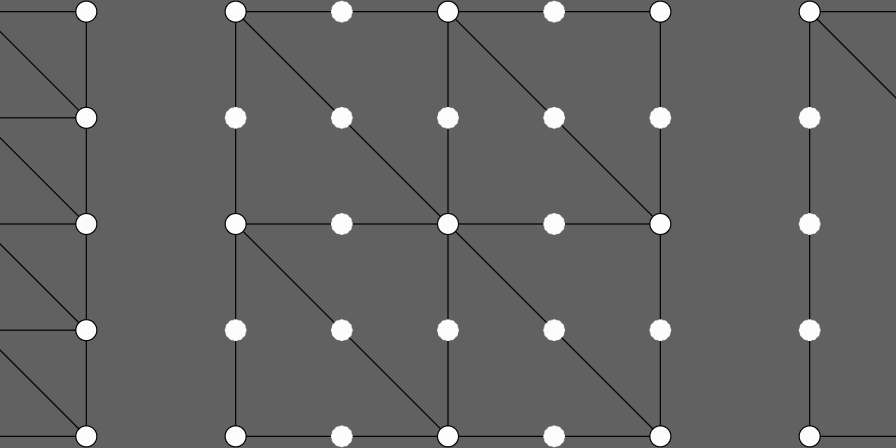
Reproduce this pattern procedurally as a Shadertoy shader.

```glsl
const float SIDE = 0.948;    // side of a mesh panel, in canvas heights
const float PITCH = 1.2813;  // spacing between panels
const float STROKE = 0.0027; // line width

// Antialiased coverage of everything closer than the radius
float disc(float dist, float radius, float px) {
    return clamp((radius - dist) / px + 0.5, 0.0, 1.0);
}

// Coverage of a thin line, correct even below one pixel
float stroke(float dist, float px) {
    return disc(dist, 0.5 * STROKE, px) - disc(dist, -0.5 * STROKE, px);
}

void mainImage(out vec4 fragColor, in vec2 fragCoord) {
    float px = 1.0 / iResolution.y;
    vec2 p = (fragCoord - 0.5 * iResolution.xy) * px;

    // Panels run from fine to coarse: 4, 2 and 1 cells per side
    float panel = clamp(round(p.x / PITCH), -1.0, 1.0);
    float cells = exp2(1.0 - panel);
    p.x -= panel * PITCH;
    vec2 uv = p / SIDE + 0.5;

    // Square grid with a falling diagonal in each cell
    vec2 g = uv * cells;
    float cellSize = SIDE / cells;
    vec2 gridDist = abs(g - round(g)) * cellSize;
    float diagonal = g.x + g.y;
    float diagDist = abs(diagonal - round(diagonal)) * cellSize * sqrt(0.5);
    float mesh = max(stroke(gridDist.x, px), stroke(gridDist.y, px));
    mesh = max(mesh, stroke(diagDist, px));
    mesh *= disc(max(abs(p.x), abs(p.y)), 0.5 * SIDE + 0.004, px);
    vec3 color = mix(vec3(0.38), vec3(0.0), mesh);

    // Every panel carries 5 by 5 nodes; those on cell corners are outlined
    vec2 node = clamp(round(uv * 4.0), 0.0, 4.0);
    vec2 offset = p - (node / 4.0 - 0.5) * SIDE;
    float r = length(offset);
    bool corner = all(lessThan(fract(node * cells / 4.0 + 0.05), vec2(0.1)));

    // Plain nodes have a faint dashed rim
    float dash = smoothstep(-0.4, 0.4, cos(12.0 * atan(offset.y, offset.x)));
    vec3 rim = corner ? vec3(0.0) : vec3(mix(0.6, 0.95, dash));
    color = mix(color, rim, disc(r, corner ? 0.0247 : 0.0242, px));
    color = mix(color, vec3(0.99), disc(r, corner ? 0.0221 : 0.0228, px));

    fragColor = vec4(color, 1.0);
}
```
